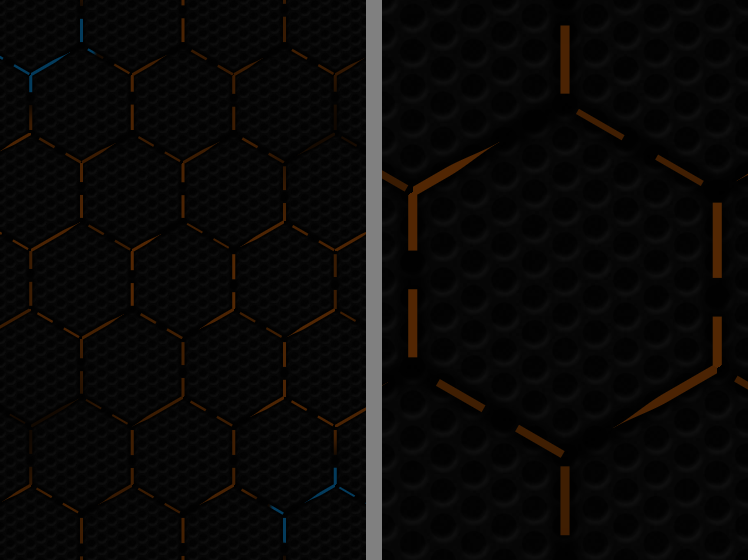
Left: the whole. Right: its middle third, enlarged.
Give the GLSL for this background, as a Shadertoy shader.

```glsl
// Dark perforated plate under a lattice of large hexagons with broken, glowing seams.
// Each pixel finds its hexagon and nearest seam; the seam direction picks a dash
// style, hashes vary it, and two opposite corners glow blue instead of amber.

const float ROOT3 = sqrt(3.0);
const float HEX_WIDTH = 0.18125;              // in canvas heights
const float HEX_SIDE = HEX_WIDTH / ROOT3;
const float MESH_PITCH = HEX_WIDTH * 0.2 / ROOT3;
const float SEAM_HALF = 0.0027;
const vec2 BLUE_SPOT = vec2(-0.247, 0.411);
const vec2 DIM_SPOT = vec2(0.26, 0.245);
const vec3 AMBER = vec3(0.33, 0.155, 0.012);
const vec3 BLUE = vec3(0.012, 0.23, 0.36);

float hash(vec2 p) {
    vec3 q = fract(p.xyx * vec3(0.1031, 0.1030, 0.0973));
    q += dot(q, q.yzx + 33.33);
    return fract((q.x + q.y) * q.z);
}

// Centre of the upright hexagon that holds p
vec2 cellCentre(vec2 p, float width) {
    vec2 s = width * vec2(1.0, ROOT3);
    vec2 a = s * floor(p / s + 0.5);
    vec2 b = s * (floor(p / s) + 0.5);
    return length(p - a) < length(p - b) ? a : b;
}

// Distance to the nearer of a spot and its half-turn twin
float twinDistance(vec2 p, vec2 spot) {
    return min(length(p - spot), length(p + spot));
}

// Soft-edged interval from a to b
float span(float x, float a, float b, float soft) {
    return clamp((x - a) / soft + 0.5, 0.0, 1.0) * clamp((b - x) / soft + 0.5, 0.0, 1.0);
}

// Staggered round holes with a faint light lip below
vec3 meshPlate(vec2 p, float px) {
    vec2 local = (p - cellCentre(p.yx, MESH_PITCH).yx) / MESH_PITCH;
    float soft = px / MESH_PITCH;
    float r = length(local);
    float hole = 1.0 - smoothstep(0.36 - soft, 0.36 + soft, r);
    float lip = smoothstep(0.14 + soft, 0.0, abs(r - 0.38));
    lip *= smoothstep(0.1, 0.9, dot(local, vec2(0.35, -0.94)) / max(r, 0.01));
    float grain = hash(floor(p * 512.0)) - 0.5;
    return vec3(mix(0.024, 0.010, hole) + 0.032 * lip + 0.006 * grain);
}

// Lit coverage of one seam: kind 0 vertical, 1 falling, 2 rising
float seamLight(int kind, float u, float dist, float rnd, float px) {
    float soft = px / HEX_SIDE;
    float width = SEAM_HALF;
    float lit;
    if (kind == 0) {
        float shift = 0.06 * (rnd - 0.5);
        lit = max(span(u, -0.1, 0.31 + shift, soft), span(u, 0.53 + shift, 0.94, soft));
    } else if (kind == 1) {
        float shift = 0.12 * (rnd - 0.5);
        width *= mix(0.6, 0.9, rnd);
        lit = max(span(u, 0.12 + shift, 0.42 + shift, soft),
                  span(u, 0.64 + shift, 0.94 + shift, soft));
    } else {
        float reach = mix(0.55, 1.0, rnd);
        width *= 1.0 - smoothstep(reach - 0.35, reach, u);
        lit = span(u, -0.1, reach, soft);
    }
    return lit * clamp((width - dist) / px + 0.5, 0.0, 1.0);
}

void mainImage(out vec4 fragColor, in vec2 fragCoord) {
    float px = 1.0 / iResolution.y;
    vec2 p = (fragCoord - 0.5 * iResolution.xy) * px;
    vec2 centre = cellCentre(p, HEX_WIDTH);
    vec2 local = p - centre;

    // Nearest of the three seam directions
    int kind = 0;
    vec2 normal = vec2(1.0, 0.0);
    float across = local.x;
    for (int i = 1; i < 3; i++) {
        vec2 n = vec2(i == 1 ? 0.5 : -0.5, 0.5 * ROOT3);
        float d = dot(local, n);
        if (abs(d) > abs(across)) {
            kind = i;
            normal = n;
            across = d;
        }
    }
    float dist = 0.5 * HEX_WIDTH - abs(across);
    vec2 middle = centre + sign(across) * normal * 0.5 * HEX_WIDTH;
    vec2 id = floor(middle / (HEX_WIDTH * vec2(0.25, 0.25 * ROOT3)) + 0.5);
    float rnd = hash(id + 71.0);

    // A slanted divide decides which end of a seam is joined
    float period = 3.02 * HEX_WIDTH;
    float wrapped = middle.x - period * floor(middle.x / period + 0.5);
    bool early = wrapped < 0.93 * middle.y;
    vec2 tangent = kind == 0 ? vec2(0.0, -1.0) : vec2(normal.y, -normal.x);
    float along = dot(local, tangent) / HEX_SIDE;
    float u = 0.5 + (early || kind == 1 ? along : -along);

    // Plate, with a dark groove along every seam
    vec3 color = meshPlate(p, px);
    color *= mix(0.25, 1.0, smoothstep(0.002, 0.013, dist));

    // Seam colour and uneven brightness
    float blueDist = twinDistance(p, BLUE_SPOT);
    float blueAmount = 1.0 - smoothstep(0.085, 0.095, blueDist);
    float dim = mix(0.3, 1.0, smoothstep(0.03, 0.16, twinDistance(p, DIM_SPOT)));
    dim *= mix(0.25, 1.0, smoothstep(0.09, 0.14, blueDist));
    dim *= mix(0.68, 1.0, hash(id + 19.0)) * (1.0 - 0.6 * dot(p, p));
    vec3 glow = mix(AMBER * dim, BLUE, blueAmount);
    color = mix(color, glow, seamLight(kind, u, dist, rnd, px));

    fragColor = vec4(color, 1.0);
}
```
